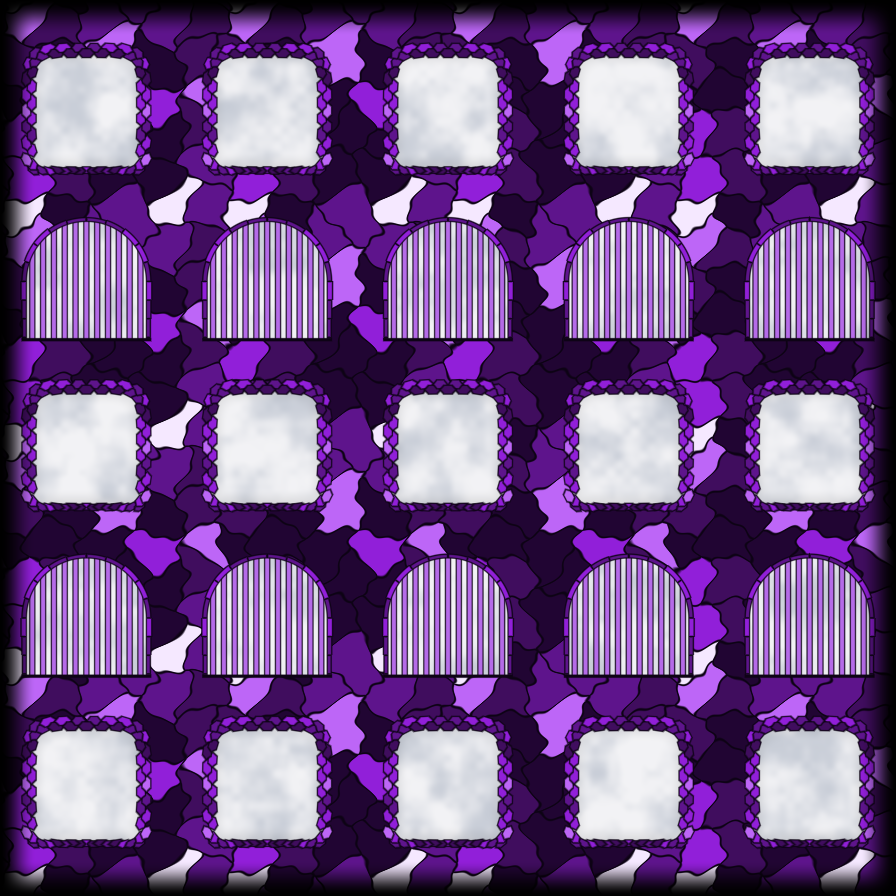
Give the GLSL for this pattern, as a three.js fragment shader.

```glsl
varying vec2 vUv;

const float TAU = 6.28318;
const float EDGE = 0.001;
const vec2 PITCH = vec2(0.2018, 0.1878);
const vec2 FIRST = vec2(0.0964, 0.1255);
const vec3 OUTLINE = vec3(0.05, 0.01, 0.08);
const vec3 BAR = vec3(0.71, 0.42, 0.91);

float hash(vec2 p) {
  return fract(sin(dot(p, vec2(127.1, 311.7))) * 43758.5453);
}

vec2 hash2(vec2 p) {
  return vec2(hash(p + 3.7), hash(p + 19.3));
}

float noise(vec2 p) {
  vec2 i = floor(p), f = fract(p);
  f = f * f * (3.0 - 2.0 * f);
  return mix(mix(hash(i), hash(i + vec2(1, 0)), f.x),
             mix(hash(i + vec2(0, 1)), hash(i + vec2(1, 1)), f.x), f.y);
}

// 1 inside a shape, 0 outside
float fill(float d) {
  return 1.0 - smoothstep(-EDGE, EDGE, d);
}

vec3 stoneColor(float h) {
  vec3 c = vec3(0.13, 0.02, 0.20);
  c = mix(c, vec3(0.25, 0.05, 0.37), step(0.22, h));
  c = mix(c, vec3(0.37, 0.08, 0.55), step(0.42, h));
  c = mix(c, vec3(0.57, 0.12, 0.85), step(0.67, h));
  c = mix(c, vec3(0.74, 0.40, 0.97), step(0.86, h));
  c = mix(c, vec3(0.88, 0.73, 0.99), step(0.90, h));
  return mix(c, vec3(0.96, 0.91, 1.0), step(0.94, h));
}

vec2 seedPoint(vec2 cell, vec2 period) {
  return cell + 0.08 + 0.84 * hash2(mod(cell, period));
}

// Irregular stones, tiled four times each way
vec3 wall(vec2 uv, vec2 period, float lineHalf) {
  vec2 density = 4.0 * period;
  vec2 p = uv * density;
  p += 0.13 * sin(p.yx * TAU * vec2(4.0, 3.0) / period.yx);
  p += 0.05 * sin(p.yx * TAU * vec2(11.0, 9.0) / period.yx);
  vec2 base = floor(p), nearCell = base, nearDiff = vec2(0.0);
  float best = 1e3;
  for (int j = -1; j <= 1; j++) for (int i = -1; i <= 1; i++) {
    vec2 cell = base + vec2(i, j);
    vec2 diff = (seedPoint(cell, period) - p) / density;
    float d = dot(diff, diff);
    if (d < best) { best = d; nearCell = cell; nearDiff = diff; }
  }
  float border = 1.0;
  for (int j = -2; j <= 2; j++) for (int i = -2; i <= 2; i++) {
    vec2 cell = nearCell + vec2(i, j);
    vec2 diff = (seedPoint(cell, period) - p) / density;
    vec2 across = diff - nearDiff;
    if (dot(across, across) > 1e-7)
      border = min(border, dot(0.5 * (diff + nearDiff), normalize(across)));
  }
  vec3 c = stoneColor(hash(mod(nearCell, period) + 7.1));
  return mix(c, OUTLINE, fill(border - lineHalf));
}

vec3 cloudyGlass(vec2 uv) {
  float n = 0.55 * noise(uv * 24.0) + 0.3 * noise(uv * 51.0) + 0.15 * noise(uv * 110.0);
  return mix(vec3(0.78, 0.80, 0.84), vec3(0.95, 0.95, 0.96), smoothstep(0.1, 0.75, n));
}

// Superellipse norm: soft corners above, square corners below
float openingNorm(vec2 q) {
  float n = q.y > 0.0 ? 6.0 : 20.0;
  return pow(pow(abs(q.x), n) + pow(abs(q.y), n), 1.0 / n);
}

vec3 roughWindow(vec3 c, vec3 glass, vec2 p, vec2 halfSize) {
  float d = (openingNorm(p / halfSize) - 1.0) * halfSize.x;
  c = mix(c, glass * (1.0 - 0.1 * smoothstep(-0.02, 0.0, d)), fill(d));
  p.x = abs(p.x);
  // Mirrored chain of overlapping stones, from bottom centre to top centre
  for (int i = 0; i < 31; i++) {
    float k = float(i), s = 4.0 * k / 30.0;
    vec2 q = vec2(clamp(min(s, 4.0 - s), 0.0, 1.0), clamp(s - 2.0, -1.0, 1.0));
    vec2 normal = normalize(q * q * q);
    float sill = step(s, 0.95);
    float stagger = (mod(k, 2.0) - 0.5) * mix(0.006, 0.001, sill);
    vec2 r = p - halfSize * q / openingNorm(q) - normal * stagger;
    vec2 size = vec2(0.0075 + 0.002 * hash(vec2(k, 2.0)), mix(0.0056, 0.0043, sill));
    vec2 a = abs(vec2(dot(r, vec2(-normal.y, normal.x)), dot(r, normal))) / size;
    float stone = (max(a.y, a.x * 0.85 + a.y * 0.5) - 1.0) * size.y;
    vec3 tint = stoneColor(0.3 + 0.59 * hash(vec2(k, 5.0)));
    c = mix(c, mix(OUTLINE, tint, fill(stone + 0.0013)), fill(stone));
  }
  return c;
}

vec3 barredArch(vec3 c, vec3 glass, vec2 p, float radius, float depth) {
  float d = (p.y > 0.0 ? length(p) : abs(p.x)) - radius;
  float base = -depth - p.y;
  // Frame blocks
  float along = (p.y > 0.0 ? atan(p.y, abs(p.x)) * radius : p.y) / 0.0208;
  float h = hash(vec2(floor(along), 4.0));
  float outer = max(d - 0.0055 - 0.002 * h, base);
  float joint = (0.5 - abs(fract(along) - 0.5)) * 0.0208;
  float block = max(max(outer + 0.0014, 0.0012 - d), 0.0009 - joint);
  c = mix(c, mix(OUTLINE, stoneColor(0.43 + 0.4 * h), fill(block)), fill(outer));
  // Upright bars
  float pitch = radius * 2.0 / 11.0;
  float x = abs(fract(p.x / pitch + 0.5) - 0.5) * pitch;
  vec3 grille = mix(glass, OUTLINE, fill(x - 0.0035));
  grille = mix(grille, BAR, fill(x - 0.0023));
  c = mix(c, grille, fill(max(d, base)));
  // Sill
  vec2 sill = abs(p + vec2(0.0, depth)) - vec2(radius + 0.006, 0.0018);
  return mix(c, OUTLINE, fill(max(sill.x, sill.y)));
}

void main() {
  vec2 cell = clamp(floor((vUv - FIRST) / PITCH + 0.5), 0.0, 4.0);
  vec2 p = vUv - FIRST - cell * PITCH;
  vec3 glass = cloudyGlass(vUv);
  vec3 c = wall(vUv, vec2(5.0, 6.0), 0.0012);
  if (mod(cell.y, 2.0) < 0.5) c = roughWindow(c, glass, p, vec2(0.064, 0.067));
  else c = barredArch(c, glass, p + vec2(0.0, 0.003), 0.0664, 0.065);
  // Dark rim of the canvas
  vec2 rim = smoothstep(0.0, 0.04, min(vUv, 1.0 - vUv));
  gl_FragColor = vec4(c * rim.x * rim.y, 1.0);
}
```
